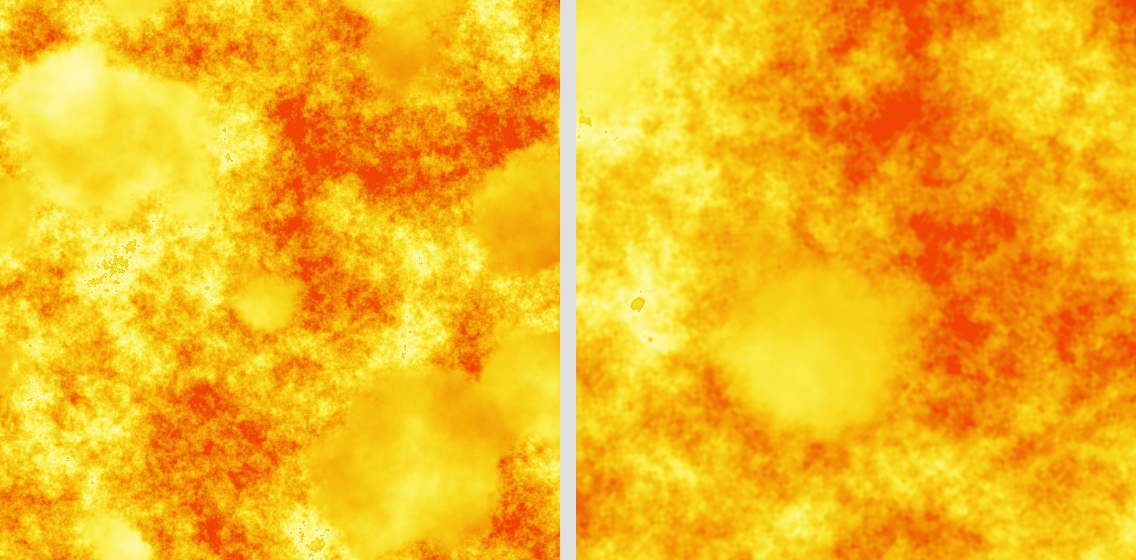
Left, the full canvas; right, a detail of the centre.
Reproduce this texture procedurally as a WebGL 1 fragment shader.

```glsl
precision highp float;
// Fiery yellow and orange mottling: rough layered noise sent through a colour
// ramp, interrupted by soft cloudy patches strewn along an additive sequence.
// Heat is kept near zero mean and unit spread, so ramp stops set the shares.

uniform vec2 u_resolution;

const int OCTAVES = 7;
const int PATCHES = 7;

float hash(vec2 cell) {
  vec3 q = fract(cell.xyx * vec3(0.1031, 0.1030, 0.0973));
  q += dot(q, q.yzx + 33.33);
  return fract((q.x + q.y) * q.z);
}

// Smooth lattice noise in -0.5..0.5
float latticeNoise(vec2 p) {
  vec2 cell = floor(p);
  vec2 w = fract(p);
  w = w * w * (3.0 - 2.0 * w);
  float low = mix(hash(cell), hash(cell + vec2(1.0, 0.0)), w.x);
  float high = mix(hash(cell + vec2(0.0, 1.0)), hash(cell + 1.0), w.x);
  return mix(low, high, w.y) - 0.5;
}

// Layered noise scaled to unit deviation; a higher gain is grainier
float layeredNoise(vec2 p, float gain) {
  const float LAYER_DEVIATION = 0.2145;
  const mat2 TURN_AND_DOUBLE = mat2(1.6, 1.2, -1.2, 1.6);
  float total = 0.0;
  float power = 0.0;
  float amplitude = 1.0;
  for (int i = 0; i < OCTAVES; i++) {
    total += amplitude * latticeNoise(p);
    power += amplitude * amplitude;
    amplitude *= gain;
    p = TURN_AND_DOUBLE * p + 17.3;
  }
  return total / (LAYER_DEVIATION * sqrt(power));
}

// Returns the heat tone (x) and coverage (y) of the soft patches
vec2 softPatches(vec2 p, float raggedness) {
  const vec2 FIRST = vec2(0.20, 0.75);
  const vec2 STRIDE = vec2(0.7549, 0.5698);
  vec2 result = vec2(0.5, 0.0);
  for (int i = 0; i < PATCHES; i++) {
    float n = float(i);
    vec2 centre = fract(FIRST + n * STRIDE);
    vec2 offset = fract(p - centre + 0.5) - 0.5;
    float spread = (n - 3.0) / 3.0;
    float radius = 0.05 + 0.13 * spread * spread;
    float tone = 0.5 + 0.8 * cos(1.7 * n);
    float edge = length(offset) + raggedness - radius;
    float cover = 1.0 - smoothstep(-0.035, 0.02, edge);
    result = mix(result, vec2(tone, 1.0), cover);
  }
  return result;
}

// Overheated grains drop back to amber specks
float foldPeaks(float heat) {
  return heat - 2.6 * smoothstep(2.35, 2.65, heat);
}

vec3 heatColour(float heat) {
  const vec3 RED = vec3(0.94, 0.27, 0.01);
  const vec3 EMBER = vec3(0.93, 0.44, 0.02);
  const vec3 ORANGE = vec3(0.95, 0.60, 0.02);
  const vec3 AMBER = vec3(0.96, 0.73, 0.04);
  const vec3 YELLOW = vec3(0.97, 0.84, 0.10);
  const vec3 LEMON = vec3(0.98, 0.93, 0.29);
  const vec3 CREAM = vec3(0.99, 0.96, 0.55);
  const vec3 PALE = vec3(1.0, 0.98, 0.72);
  float stop = (heat + 1.96) / 0.77;
  vec3 colour = mix(RED, EMBER, clamp(stop + 1.0, 0.0, 1.0));
  colour = mix(colour, ORANGE, clamp(stop, 0.0, 1.0));
  colour = mix(colour, AMBER, clamp(stop - 1.0, 0.0, 1.0));
  colour = mix(colour, YELLOW, clamp(stop - 2.0, 0.0, 1.0));
  colour = mix(colour, LEMON, clamp(stop - 3.0, 0.0, 1.0));
  colour = mix(colour, CREAM, clamp(stop - 4.0, 0.0, 1.0));
  return mix(colour, PALE, clamp(stop - 5.0, 0.0, 1.0));
}

void main() {
  vec2 p = gl_FragCoord.xy / min(u_resolution.x, u_resolution.y);

  // Grainy ground and calm cloud
  float rough = foldPeaks(1.08 * layeredNoise(p * 6.0 + 3.7, 0.82) - 0.05);
  float cloud = 0.5 * layeredNoise(p * 7.0 + 41.0, 0.58);

  // Soft patches with ragged borders
  float raggedness = 0.022 * layeredNoise(p * 8.0 + 71.0, 0.6);
  vec2 patches = softPatches(p, raggedness);

  float heat = mix(rough, patches.x + cloud, patches.y);
  gl_FragColor = vec4(heatColour(heat), 1.0);
}
```
